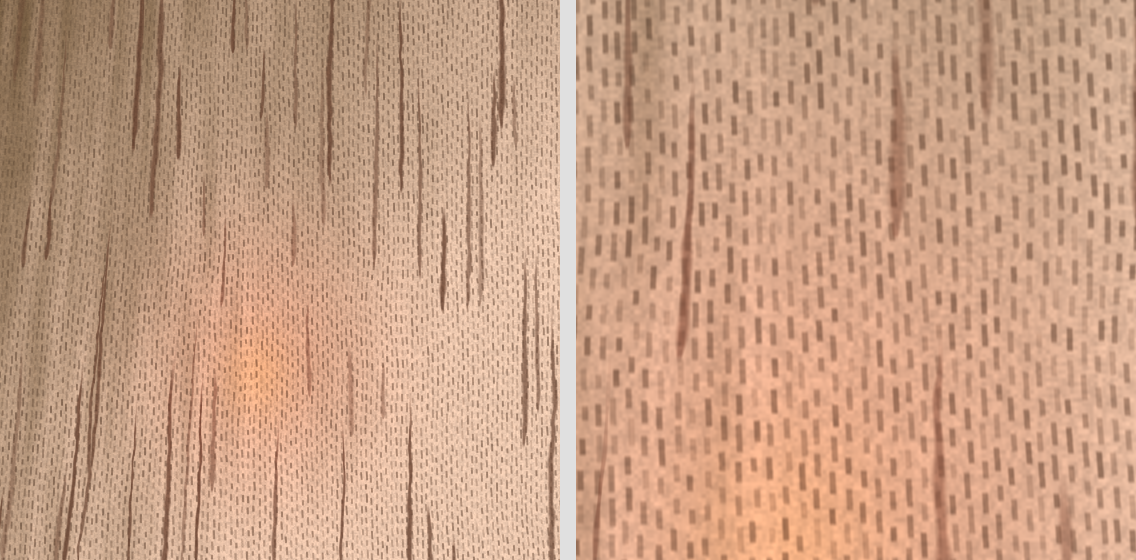
Left, the full canvas; right, a detail of the centre.
This texture is drawn by a WebGL 2 fragment shader. Its source:

```glsl
#version 300 es
precision highp float;
// Pale wood: a light ground shaded from the upper left, covered with short
// upright pore dashes in jittered columns, then crossed by long tapered dark
// streaks scattered in a loop. Value noise adds bands, blotches and fine grain.

uniform vec2 u_resolution;
out vec4 outColor;

const int STREAK_COUNT = 54;
const vec3 SHADOW_WOOD = vec3(0.47, 0.37, 0.26);
const vec3 LIGHT_WOOD = vec3(0.93, 0.79, 0.69);
const vec3 STREAK_BROWN = vec3(0.37, 0.26, 0.19);
const vec3 STREAK_RED = vec3(0.47, 0.25, 0.18);

float hash(vec2 p) {
  return fract(sin(dot(p, vec2(127.1, 311.7))) * 43758.5);
}

float noise(vec2 p) {
  vec2 i = floor(p), f = fract(p);
  f = f * f * (3.0 - 2.0 * f);
  return mix(mix(hash(i), hash(i + vec2(1, 0)), f.x),
             mix(hash(i + vec2(0, 1)), hash(i + vec2(1, 1)), f.x), f.y);
}

float fbm(vec2 p) {
  float sum = 0.0, amp = 0.5;
  for (int i = 0; i < 4; i++) {
    sum += amp * noise(p);
    p = p * 2.03 + 17.3;
    amp *= 0.5;
  }
  return sum;
}

// The fibres lean to the right on the left side and stand upright on the right.
float leanAt(float x) {
  return 0.09 * (1.0 - smoothstep(0.1, 0.6, x));
}

// Soft round spot, 1 at its centre.
float glow(vec2 p, vec2 centre, vec2 radius) {
  vec2 d = (p - centre) / radius;
  return exp(-dot(d, d));
}

// Short upright dashes: one per cell, each column shifted by its own amount.
float poreDashes(vec2 p, vec2 cells) {
  vec2 q = p * cells;
  float column = floor(q.x);
  q.y += 0.5 * mod(column, 2.0) + 0.6 * hash(vec2(column, 3.0));
  vec2 id = vec2(column, floor(q.y));
  vec2 f = fract(q) - 0.5;
  f.x += 0.3 * (hash(id + 5.0) - 0.5) + 0.12 * f.y;
  float halfLength = mix(0.24, 0.46, hash(id + 11.0));
  float across = 1.0 - smoothstep(0.08, 0.31, abs(f.x));
  float along = 1.0 - smoothstep(halfLength - 0.12, halfLength + 0.04, abs(f.y));
  return across * along * mix(0.35, 1.0, hash(id + 23.0));
}

// One long streak, thickest toward its lower end and fraying to nothing.
float streak(vec2 p, vec2 centre, float halfLength, float width, float seed) {
  float t = (p.y - centre.y) / halfLength;
  float wobble = 0.010 * (noise(vec2(p.y * 7.0, seed)) - 0.5)
               + 0.003 * (noise(vec2(p.y * 40.0, seed + 9.0)) - 0.5);
  float dx = p.x - centre.x - leanAt(centre.x) * (p.y - centre.y) - wobble;
  float taper = smoothstep(-1.0, -0.75, t) * (1.0 - smoothstep(-0.4, 1.0, t));
  float w = width * (0.45 + 0.75 * taper) * mix(0.7, 1.3, noise(vec2(p.y * 60.0, seed)));
  float body = 1.0 - smoothstep(0.3 * w, 1.5 * w, abs(dx));
  return body * smoothstep(0.0, 0.3, taper);
}

// Darkest of all scattered streaks at p.
float allStreaks(vec2 p) {
  float dark = 0.0;
  for (int i = 0; i < STREAK_COUNT; i++) {
    float k = float(i);
    float x = (k + hash(vec2(k, 1.0))) / float(STREAK_COUNT);
    x = mix(x, x * x, 0.2);
    vec2 centre = vec2(x, mix(-0.05, 1.05, hash(vec2(k, 2.0))));
    float size = hash(vec2(k, 3.0));
    float halfLength = mix(0.06, 0.36, size * size);
    float width = mix(0.0022, 0.0048, hash(vec2(k, 4.0)));
    float strength = mix(0.4, 0.95, hash(vec2(k, 5.0)));
    dark = max(dark, strength * streak(p, centre, halfLength, width, k * 3.7));
  }
  return dark;
}

void main() {
  vec2 p = gl_FragCoord.xy / u_resolution;
  vec2 fibre = vec2(p.x - leanAt(p.x) * (p.y - 0.5), p.y);

  // Ground: diagonal light, cloudy blotches and long vertical bands
  float light = 0.14 + 0.62 * p.x + 0.60 * (1.0 - p.y);
  light += 0.28 * (fbm(p * vec2(5.0, 4.0)) - 0.47);
  float bands = fbm(fibre * vec2(38.0, 3.0)) - 0.47;
  light += bands * mix(0.55, 0.18, smoothstep(0.2, 0.6, p.x));
  vec3 color = mix(SHADOW_WOOD, LIGHT_WOOD, clamp(light, 0.0, 1.0));

  // Warm area around the lower middle
  float warm = glow(p, vec2(0.47, 0.36), vec2(0.20, 0.24));
  color *= mix(vec3(1.0), vec3(1.05, 0.92, 0.88), warm);
  color += vec3(0.06, 0.03, -0.03) * glow(p, vec2(0.46, 0.33), vec2(0.06, 0.08));

  // Pore dashes, fainter in the shaded corner
  float bend = 0.006 * (noise(p * vec2(6.0, 9.0)) - 0.5);
  float dashes = poreDashes(fibre + vec2(bend, 0.0), vec2(112.0, 50.0));
  dashes *= mix(0.45, 1.0, smoothstep(0.1, 0.7, light));
  color *= mix(vec3(1.0), vec3(0.68, 0.64, 0.61), dashes);

  // Streaks, redder near the warm area
  vec3 streakColor = mix(STREAK_BROWN, STREAK_RED, clamp(0.25 + warm, 0.0, 1.0));
  color = mix(color, streakColor, 0.9 * allStreaks(p));

  // Fine grain
  float grain = noise(p * vec2(330.0, 210.0)) + noise(p * 420.0 + 31.0) - 1.0;
  color *= 1.0 + 0.10 * grain;
  outColor = vec4(clamp(color, 0.0, 1.0), 1.0);
}
```
